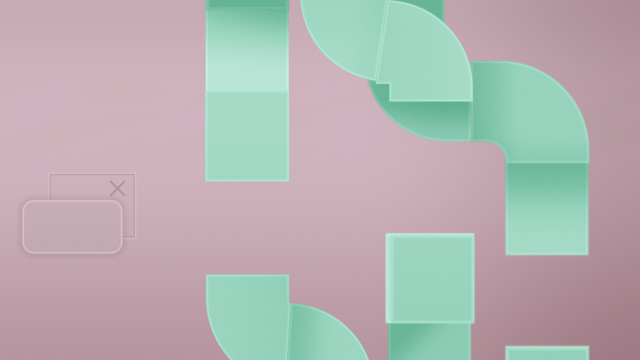
Give the GLSL for this background, as a WebGL 2 fragment shader.

```glsl
#version 300 es
precision highp float;
uniform vec2 u_resolution;
out vec4 fragColor;

float pixel; // size of one pixel in canvas units (16 x 9)

vec2 hashGradient(vec2 cell) {
  float a = fract(sin(dot(cell, vec2(127.1, 311.7))) * 43758.5) * 6.2832;
  return vec2(cos(a), sin(a));
}

float gradientNoise(vec2 p) {
  vec2 i = floor(p), f = fract(p);
  vec2 u = f * f * (3.0 - 2.0 * f);
  vec2 e = vec2(0, 1);
  float low = mix(dot(hashGradient(i), f), dot(hashGradient(i + e.yx), f - e.yx), u.x);
  float high = mix(dot(hashGradient(i + e), f - e), dot(hashGradient(i + 1.0), f - 1.0), u.x);
  return mix(low, high, u.y);
}

float box(vec2 p, vec2 lo, vec2 hi, float r) {
  vec2 q = abs(p - 0.5 * (lo + hi)) - 0.5 * (hi - lo) + r;
  return length(max(q, 0.0)) + min(max(q.x, q.y), 0.0) - r;
}

// Positive to the right of the line running from a to b.
float side(vec2 p, vec2 a, vec2 b) {
  vec2 d = normalize(b - a);
  return dot(p - a, vec2(d.y, -d.x));
}

float segment(vec2 p, vec2 a, vec2 b) {
  vec2 d = b - a;
  return length(p - a - d * clamp(dot(p - a, d) / dot(d, d), 0.0, 1.0));
}

float cover(float d, float blur) {
  float w = 0.7 * pixel + blur;
  return smoothstep(w, -w, d);
}

vec3 mint(float t) {
  vec3 deep = vec3(0.36, 0.68, 0.56), mid = vec3(0.58, 0.82, 0.73), pale = vec3(0.73, 0.90, 0.84);
  return t < 0.5 ? mix(deep, mid, t * 2.0) : mix(mid, pale, t * 2.0 - 1.0);
}

// Fills a shape with a mint shade and a faint lit rim.
void paint(inout vec3 col, float d, float shade, float blur) {
  float rim = smoothstep(0.05, 0.0, abs(d + 0.03));
  col = mix(col, mint(clamp(shade, 0.0, 1.0)) + 0.05 * rim, cover(d, blur));
}

vec3 backdrop(vec2 p) {
  vec2 uv = p / vec2(16, 9);
  vec3 col = mix(vec3(0.70, 0.57, 0.61), vec3(0.81, 0.70, 0.74), smoothstep(-0.15, 0.6, uv.y));
  col -= vec3(0.10, 0.11, 0.11) * smoothstep(0.55, 1.05, uv.x);
  col -= 0.035 * smoothstep(0.75, 1.0, uv.y);
  float streak = gradientNoise(vec2(p.x * 0.5, p.y * 2.0 - p.x * 0.5));
  return col + vec3(0.01, 0.0, 0.025) * streak * smoothstep(2.0, 0.0, abs(p.y - 6.0));
}

// Thin frame with a cross, and a frosted panel in front.
void glassPanels(inout vec3 col, vec2 p) {
  float frame = box(p, vec2(1.22, 3.04), vec2(3.39, 4.67), 0.02);
  col = mix(col, vec3(0.66, 0.53, 0.58), 0.6 * cover(abs(frame + 0.03) - 0.012, 0.01));
  col = mix(col, vec3(0.88, 0.78, 0.82), 0.7 * cover(abs(frame) - 0.012, 0.01));
  vec2 q = abs(p - vec2(2.94, 4.29));
  col = mix(col, vec3(0.64, 0.52, 0.57), 0.8 * cover(segment(q, vec2(0), vec2(0.17)) - 0.02, 0.01));
  float panel = box(p, vec2(0.56, 2.66), vec2(3.06, 4.0), 0.29);
  col *= 1.0 - 0.06 * smoothstep(0.2, 0.0, panel);
  col = mix(col, vec3(0.77, 0.67, 0.70) + 0.015 * (p.y - 3.3), cover(panel, 0.0));
  col = mix(col, vec3(0.90, 0.82, 0.85), 0.7 * cover(abs(panel + 0.02) - 0.015, 0.01));
}

void main() {
  vec2 p = gl_FragCoord.xy / u_resolution * vec2(16, 9);
  pixel = 9.0 / u_resolution.y;
  vec3 col = backdrop(p);
  glassPanels(col, p);

  // Upper left column
  float strip = mix(0.3, 0.98, smoothstep(9.1, 7.2, p.y)) - 0.12 * (p.x - 5.1) * smoothstep(6.8, 9.0, p.y);
  paint(col, box(p, vec2(5.14, 6.7), vec2(7.22, 10), 0.0), strip, 0.0);
  paint(col, box(p, vec2(5.18, 8.77), vec2(7.2, 10), 0.0), 0.08, 0.06);
  paint(col, box(p, vec2(5.13, 4.46), vec2(7.23, 6.75), 0.03), 0.70 + 0.03 * (p.y - 5.6), 0.0);

  // Right elbow and the column below it
  paint(col, box(p, vec2(12.64, 2.62), vec2(14.71, 5.0), 0.02), 0.15 + 0.55 * smoothstep(5.0, 3.0, p.y), 0.03);
  float elbow = length(max(p - vec2(12.5, 5.25), 0.0)) - 2.23;
  float innerBend = length(max(p - vec2(12.15, 4.96), 0.0)) - 0.5;
  elbow = max(max(elbow, -innerBend), max(11.77 - p.x, 4.92 - p.y));
  paint(col, elbow, 0.22 + 0.32 * smoothstep(11.7, 13.2, p.x) - 0.12 * smoothstep(5.8, 4.9, p.y), 0.02);

  // Interlocking curves at the top
  float under = length(min(p - vec2(11.2, 7.54), 0.0)) - 2.08;
  under = max(under, max(p.x - 11.77, p.y - 7.0));
  paint(col, under, 0.38 * smoothstep(6.6, 5.5, p.y) + 0.12 * smoothstep(11.0, 9.2, p.x), 0.02);
  paint(col, box(p, vec2(9.7, 8.3), vec2(11.1, 10), 0.0), 0.1, 0.0);
  float seam = side(p, vec2(9.4, 6.96), vec2(9.69, 9));
  float leftPetal = max(length(p - vec2(9.69, 9.15)) - 2.19, seam);
  paint(col, leftPetal, 0.72 - 0.1 * smoothstep(7.5, 9.0, p.y) - 0.1 * smoothstep(-1.0, 0.0, seam), 0.0);
  float rightPetal = max(length(max(p - vec2(9.63, 6.81), 0.0)) - 2.19, 6.46 - p.y);
  rightPetal = max(rightPetal, max(-seam, min(9.73 - p.x, 6.9 - p.y)));
  paint(col, rightPetal, 0.6 + 0.06 * (p.x - 9.6), 0.0);

  // Lower left curves
  float lowerSeam = side(p, vec2(7.18, 0), vec2(7.27, 1.42));
  float fan = max(length(p - vec2(7.19, -0.75)) - 2.17, -lowerSeam);
  paint(col, fan, 0.28 + 0.32 * smoothstep(0.0, 1.3, lowerSeam), 0.0);
  float bowl = length(min(p - vec2(7.4, 1.54), 0.0)) - 2.25;
  bowl = max(bowl, max(p.y - 2.14, p.y > 1.42 ? p.x - 7.23 : lowerSeam));
  paint(col, bowl, 0.6 - 0.06 * (p.x - 5.1), 0.0);

  // Cube on its pillar
  float pillar = 0.12 + 0.3 * smoothstep(-0.3, 0.9, p.x - 9.7 - p.y);
  paint(col, box(p, vec2(9.71, -1), vec2(11.77, 1.0), 0.0), pillar, 0.02);
  paint(col, box(p, vec2(9.64, 0.92), vec2(11.86, 3.17), 0.04), 0.92, 0.02);
  paint(col, box(p, vec2(9.79, 0.93), vec2(11.84, 3.11), 0.02), 0.56 + 0.04 * (p.y - 2.0), 0.02);

  // Block at the lower right edge
  paint(col, box(p, vec2(12.64, -1), vec2(14.72, 0.35), 0.02), 0.85, 0.03);
  paint(col, box(p, vec2(12.68, -1), vec2(14.7, 0.29), 0.02), 0.48, 0.03);

  // Fine surface grain
  fragColor = vec4(col + 0.01 * gradientNoise(p * 24.0), 1.0);
}
```
